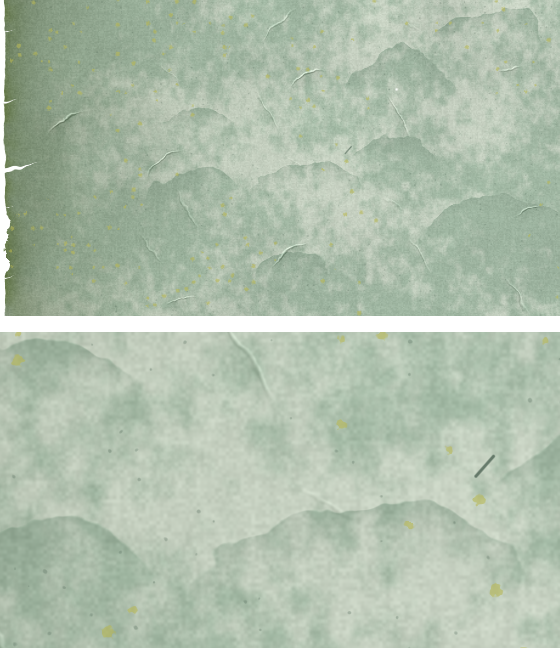
Top: the whole. Bottom: its middle third, enlarged.
Give the GLSL for this texture, as a Shadertoy shader.

```glsl
// Aged green paper: mottled, creased and stained, with a torn dark left edge.

const vec3 GREEN      = vec3(0.622, 0.712, 0.632);
const vec3 PALE       = vec3(0.785, 0.825, 0.765);
const vec3 EDGE_DARK  = vec3(0.430, 0.500, 0.390);
const vec3 EDGE_MOSS  = vec3(0.390, 0.470, 0.270);
const vec3 YELLOW     = vec3(0.720, 0.720, 0.330);
const vec3 INK        = vec3(0.300, 0.390, 0.330);
const vec3 BACKGROUND = vec3(0.995, 1.000, 0.995);

const float SHADE_WIDTH  = 0.27;   // reach of the dark left side
const float TORN_MARGIN  = 0.015;  // mean width of the torn strip
const float YELLOW_CELL  = 0.024;
const float SPECK_CELL   = 0.016;
const float GRAIN        = 0.055;
const int   STAIN_COUNT  = 8;
const int   CREASE_COUNT = 18;
const int   TEAR_COUNT   = 5;

float hash(vec2 p) {
    vec3 q = fract(p.xyx * 0.1031);
    q += dot(q, q.yzx + 33.33);
    return fract((q.x + q.y) * q.z);
}

float noise(vec2 p) {
    vec2 i = floor(p), f = fract(p);
    f = f * f * (3.0 - 2.0 * f);
    return mix(mix(hash(i), hash(i + vec2(1, 0)), f.x),
               mix(hash(i + vec2(0, 1)), hash(i + vec2(1, 1)), f.x), f.y);
}

float fbm(vec2 p) {
    float sum = 0.0, amp = 0.5;
    for (int i = 0; i < 5; i++) {
        sum += amp * noise(p);
        p = mat2(1.6, 1.2, -1.2, 1.6) * p + 17.3;
        amp *= 0.5;
    }
    return sum / 0.97;
}

// Evenly spread position for item i
vec2 scatter(float i) { return fract(vec2(0.13, 0.42) + i * vec2(0.7549, 0.5698)); }

float ridge(float d, float w) { return exp(-d * d / (w * w)); }

// Tide marks: pale outside a ragged arch, darker just below it
float stains(vec2 p) {
    float tone = 0.0;
    vec2 warp = vec2(fbm(p * 7.0), fbm(p * 7.0 + 40.0)) - 0.5;
    for (int i = 0; i < STAIN_COUNT; i++) {
        vec2 c = vec2(0.45, 0.02) + scatter(float(i)) * vec2(1.25, 0.82);
        float r = 0.09 + 0.08 * hash(vec2(i, 5));
        vec2 q = (p - c + warp * 0.14) * vec2(0.75, 1.1);
        float d = length(q) - r;
        float arch = smoothstep(-0.1, 0.8, q.y / r);
        float side = smoothstep(-0.003, 0.003, d);
        tone += arch * mix(-0.15 * exp(min(d, 0.0) / 0.045),
                           0.09 * exp(-max(d, 0.0) / 0.05), side);
    }
    return tone;
}

// Short bent folds: a lit ridge beside a thin shadow
float creases(vec2 p, float px) {
    float tone = 0.0;
    float wobble = 0.016 * (noise(p * 28.0) - 0.5) + 0.004 * noise(p * 110.0);
    for (int i = 0; i < CREASE_COUNT; i++) {
        float h = hash(vec2(i, 21)), k = hash(vec2(i, 37));
        vec2 c = vec2(0.2, 0.0) + scatter(float(i) + 0.4) * vec2(1.5, 1.0);
        float a = h < 0.65 ? -0.4 - 0.8 * k : 0.2 + 0.6 * k;
        vec2 q = mat2(cos(a), -sin(a), sin(a), cos(a)) * (p - c);
        float len = 0.035 + 0.06 * k;
        q.y += (h - 0.4) * 6.0 * q.x * q.x + wobble;
        float fade = smoothstep(len, 0.3 * len, abs(q.x)) * mix(0.2, 1.0, h * h);
        float w = max(0.0022, 0.7 * px);
        tone += fade * (0.22 * ridge(q.y, w) - 0.17 * ridge(q.y + 2.0 * w, w)
                        - 0.035 * ridge(q.y + 0.014, 0.014));
    }
    return tone;
}

// Signed distance to the torn side, positive on the paper
float tornEdge(vec2 p) {
    float ragged = fbm(vec2(p.y * 24.0, p.x * 30.0));
    float worn = smoothstep(0.12, 0.17, p.y) * smoothstep(0.35, 0.29, p.y);
    float d = p.x - TORN_MARGIN - 0.014 * (ragged - 0.5)
            - worn * 0.045 * max(fbm(p * 48.0) - 0.3, 0.0);
    for (int i = 0; i < TEAR_COUNT; i++) {
        float y = fract(0.455 + 0.22 * float(i));
        float len = 0.035 + 0.075 * exp(-2.0 * float(i));
        float path = y + 0.25 * p.x + 0.014 * (noise(p * 45.0) - 0.5);
        float halfWidth = 0.1 * len * (1.0 - p.x / len);
        d = min(d, abs(p.y - path) - halfWidth);
    }
    return d;
}

// One ragged dot per chosen cell of a grid
float dots(vec2 p, float cell, float chance, float size, float px) {
    vec2 id = floor(p / cell);
    vec2 c = 0.3 + 0.4 * vec2(hash(id + 3.0), hash(id + 71.0));
    float r = size * (0.5 + 0.7 * hash(id + 11.0));
    float d = length(p - (id + c) * cell) - r + 0.9 * size * (noise(p * 300.0) - 0.5);
    return step(hash(id + 29.0), chance) * smoothstep(px, -px, d);
}

void mainImage(out vec4 fragColor, in vec2 fragCoord) {
    float px = 1.0 / iResolution.y;
    vec2 p = fragCoord * px;

    // Mottled paper, palest in the middle
    float broad = fbm(p * vec2(2.6, 3.4) + 8.0);
    float fine = fbm(p * vec2(42.0, 34.0));
    float middle = ridge(length((p - vec2(0.84, 0.62)) * vec2(0.8, 1.0)), 0.34);
    float mottle = 0.55 * broad + 0.45 * fine + 0.08 * middle + stains(p);
    vec3 color = mix(GREEN, PALE, smoothstep(0.40, 0.74, mottle));
    color *= 1.0 + 0.10 * (fbm(p * 5.0 + 60.0) - 0.5) + 0.35 * min(stains(p), 0.0);

    // Dark left side and mossy fringe
    float edge = tornEdge(p);
    float shade = exp(-p.x / SHADE_WIDTH) * (0.62 + 0.6 * fbm(p * 6.0 + 90.0));
    color = mix(color, EDGE_DARK, min(shade, 1.0));
    float fringe = exp(-max(p.x - TORN_MARGIN, 0.0) / 0.03);
    color = mix(color, EDGE_MOSS, fringe * smoothstep(0.25, 0.65, fbm(p * 9.0)));

    // Fibres, grain and folds
    float fibre = noise(p * vec2(190.0, 38.0)) + noise(p * vec2(60.0, 240.0));
    color += GRAIN * (0.45 * (fibre - 1.0) + noise(p * 260.0) - 0.5);
    color += creases(p, px);

    // Yellow flecks in clusters, and small dark specks
    float cluster = smoothstep(0.42, 0.70, fbm(p * 4.0 + 33.0));
    float fleck = dots(p, YELLOW_CELL, 0.01 + 0.13 * cluster, 0.0055, px);
    color = mix(color, YELLOW, 0.6 * fleck);
    color = mix(color, INK, 0.3 * dots(p + 5.0, SPECK_CELL, 0.07, 0.0018, px));

    // A dark splinter and a pinhole
    vec2 s = p - vec2(1.102, 0.525), along = normalize(vec2(0.75, 0.85));
    float splinter = length(s - along * clamp(dot(s, along), -0.014, 0.014)) - 0.0016;
    color = mix(color, INK, 0.8 * smoothstep(px, -px, splinter));
    float pin = length(p - vec2(1.255, 0.717)) - 0.0035;
    color = mix(color, BACKGROUND, 0.9 * smoothstep(px, -px, pin));

    color = mix(BACKGROUND, color, smoothstep(-0.7 * px, 0.7 * px, edge));
    fragColor = vec4(clamp(color, 0.0, 1.0), 1.0);
}
```
